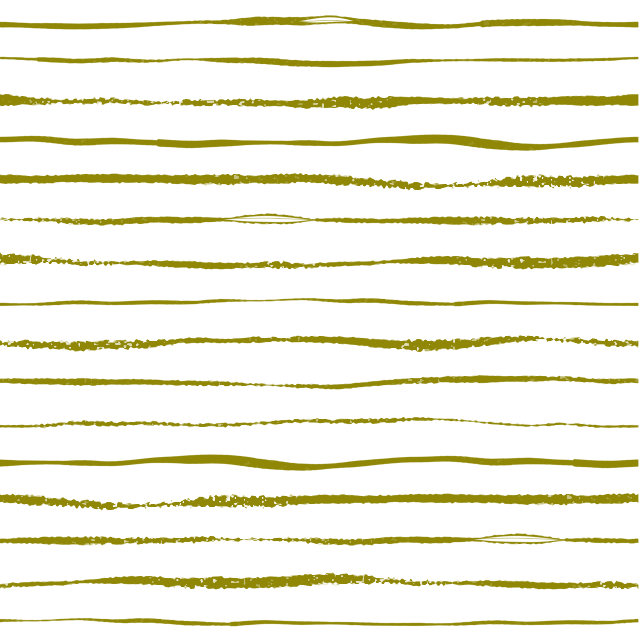
Write a Shadertoy shader that draws this pattern.

```glsl
// Sixteen hand-brushed olive stripes on white, with dry edges, flecks and split bristles.

const float ROWS = 16.0;
const vec3 PAPER = vec3(1.0);
const vec3 OLIVE = vec3(0.56, 0.53, 0.02);

// Stroke thickness in 1/48 of a row, and edge dryness, per brush stroke
const float THICKNESS[11] = float[11](7.0, 5.0, 9.0, 7.0, 7.0, 5.0, 7.0, 4.0, 7.0, 5.0, 3.0);
const float DRYNESS[11] = float[11](0.15, 0.15, 0.7, 0.1, 0.9, 0.7, 0.8, 0.1, 0.8, 0.4, 0.5);

float hash(vec2 p) {
    vec3 q = fract(vec3(p.xyx) * 0.1031);
    q += dot(q, q.yzx + 33.33);
    return fract((q.x + q.y) * q.z);
}

// Value noise that wraps horizontally after "period" cells
float noise(vec2 p, float period, float seed) {
    vec2 cell = floor(p);
    vec2 f = p - cell;
    f = f * f * (3.0 - 2.0 * f);
    float x0 = mod(cell.x, period);
    float x1 = mod(cell.x + 1.0, period);
    float y = cell.y + seed * 37.0;
    float low = mix(hash(vec2(x0, y)), hash(vec2(x1, y)), f.x);
    float high = mix(hash(vec2(x0, y + 1.0)), hash(vec2(x1, y + 1.0)), f.x);
    return mix(low, high, f.y);
}

// Signed noise along a stroke
float wave(float x, float period, float seed) {
    return 2.0 * noise(vec2(x * period, 0.0), period, seed) - 1.0;
}

// Rounded bump, one at the centre and zero beyond its reach
float lens(float x, float centre, float reach) {
    float t = (x - centre) / reach;
    return max(0.0, 1.0 - t * t);
}

// Opening where the bristles part, on two of the strokes
float splitAmount(float x, int stroke) {
    if (stroke == 5) return lens(x, 0.42, 0.075);
    if (stroke == 0) return 0.85 * lens(x, 0.51, 0.05);
    return 0.0;
}

float fill(float d, float blur) {
    return 1.0 - smoothstep(-blur, blur, d);
}

// Ink coverage of a stroke; v runs down the row from -0.5 to 0.5
float brush(float x, float v, int stroke, float blur) {
    float seed = float(stroke) + 3.0;
    float dryness = DRYNESS[stroke];

    // Wandering centre line and swelling width
    float centre = 0.06 + 0.1 * wave(x, 6.0, seed) + 0.025 * wave(x, 17.0, seed + 20.0);
    float swell = 1.0 + 0.65 * wave(x, 7.0, seed + 40.0) + 0.2 * wave(x, 23.0, seed + 60.0);
    float halfWidth = THICKNESS[stroke] / 96.0 * swell;

    // Abrupt joint where the brush is set down again
    float joint = fract(x - hash(vec2(seed, 91.0)));
    float overlap = smoothstep(0.0, 0.004, joint) * exp(-9.0 * joint);
    halfWidth += 0.004 * THICKNESS[stroke] * overlap;

    // Parted bristles widen the stroke around a gap
    float split = splitAmount(x, stroke);
    halfWidth = max(halfWidth, 0.125 * split);

    // Ragged edge, stronger in dry patches
    float patchy = smoothstep(0.3, 0.75, noise(vec2(x * 9.0, 0.0), 9.0, seed + 80.0));
    float ragged = dryness * (0.35 + 0.65 * patchy);
    float grain = noise(vec2(x * 230.0, v * 14.0), 230.0, seed + 100.0) - 0.5;
    float offset = v - centre;
    float d = abs(offset) - max(halfWidth, 0.018) + 0.11 * ragged * grain;
    float ink = fill(d, blur);

    // White flecks in the driest patches
    float fleck = noise(vec2(x * 210.0, v * 20.0), 210.0, seed + 120.0);
    ink *= 1.0 - dryness * patchy * smoothstep(0.76, 0.88, fleck);

    // Gap with one fine bristle trail through it
    float gap = fill(abs(offset) - 0.1 * split + 0.025, blur) * step(0.001, split);
    float trail = fill(abs(offset - 0.035 * wave(x, 11.0, seed)) - 0.008, blur);
    return ink * (1.0 - gap * (1.0 - 0.6 * trail));
}

void mainImage(out vec4 fragColor, in vec2 fragCoord) {
    vec2 uv = fragCoord / iResolution.xy;
    float down = (1.0 - uv.y) * ROWS;
    float row = clamp(floor(down), 0.0, ROWS - 1.0);
    float blur = 0.75 * ROWS / iResolution.y;

    // The last five rows reuse earlier strokes, slid sideways
    bool reused = row > 10.5;
    int stroke = int(reused ? row - 8.0 : row);
    float slide = reused ? 0.61 - 0.13 * abs(row - 13.0) : 0.0;

    float ink = brush(fract(uv.x + slide), down - row - 0.5, stroke, blur);

    // Strokes stop just short of the right edge
    ink *= 1.0 - smoothstep(0.9965, 0.9985, uv.x);
    fragColor = vec4(mix(PAPER, OLIVE, ink), 1.0);
}
```
